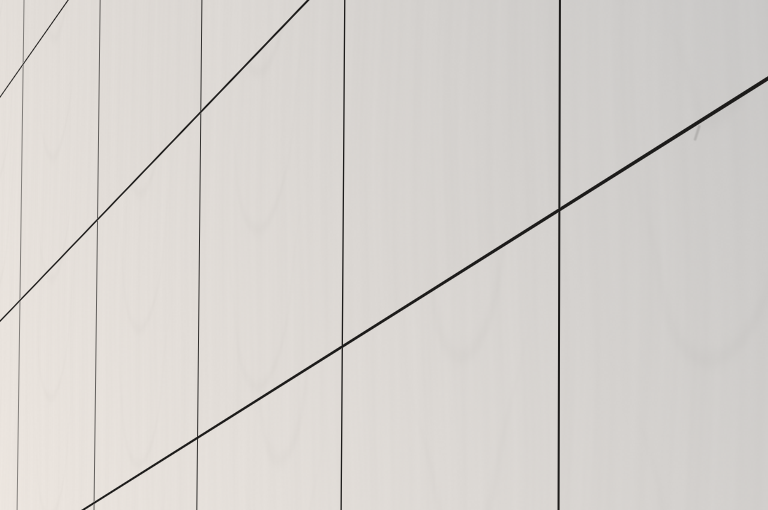
Write a WebGL 2 fragment shader that draws this pattern.

```glsl
#version 300 es
precision highp float;
// Pale wood cladding panels in steep perspective, split by thin dark joints.

#define COLUMN_JOINTS 5
#define ROW_JOINTS 3
#define COLUMN_CURVE vec3(-1.0027, 8.292, 7.95)  // vanishing x, scale, index limit
#define ROW_VANISH vec2(-1.147, -0.825)
#define ROW_SLOPE vec3(0.63, 0.4265, -0.0145)    // quadratic in the row index
#define COLUMN_WIDTH 0.00045
#define ROW_WIDTH 0.0014
#define GRAIN 0.0035
#define LIGHT_PAINT vec3(0.925, 0.900, 0.875)
#define SHADE_PAINT vec3(0.785, 0.780, 0.775)
#define JOINT_COLOR vec3(0.11, 0.105, 0.10)

uniform vec2 u_resolution;
out vec4 fragColor;

float hash(vec2 p) {
    return fract(sin(dot(p, vec2(127.1, 311.7))) * 4375.85);
}

// Antialiased stroke that fades when thinner than one pixel.
float stroke(float dist, float halfWidth, float pixel) {
    float drawn = max(halfWidth, 0.5 * pixel);
    return halfWidth / drawn * clamp((drawn - abs(dist)) / pixel + 0.5, 0.0, 1.0);
}

float segmentDistance(vec2 p, vec2 a, vec2 b) {
    vec2 ab = b - a;
    return length(p - a - ab * clamp(dot(p - a, ab) / dot(ab, ab), 0.0, 1.0));
}

// Long vertical streaks: layered sines with a slow sideways drift.
float streaks(vec2 board, float seed) {
    float u = board.x + 0.012 * sin(board.y * 5.0 + seed * 20.0);
    float sum = 0.0;
    float frequency = 43.0;
    float weight = 1.0;
    for (int i = 0; i < 4; i++) {
        float phase = seed * 40.0 + float(i) * 2.3;
        float drift = 1.5 * sin(board.y * (2.0 + float(i)) + phase);
        sum += weight * sin(u * frequency + phase + drift)
             * (0.6 + 0.4 * sin(board.y * 4.1 + u * 17.0 + phase));
        frequency *= 1.73;
        weight *= 0.75;
    }
    return sum;
}

// Faint nested arches of the wood figure, near the middle of a panel.
float arches(vec2 board, float seed) {
    float across = fract(board.x) - 0.35 - 0.3 * seed;
    float level = board.y * 2.2 - 14.0 * across * across
                + 0.08 * sin(board.y * 13.0 + seed * 9.0);
    float ring = pow(0.5 + 0.5 * cos(6.2832 * (level + seed)), 24.0);
    return ring * smoothstep(0.32, 0.05, abs(across)) * step(0.4, seed);
}

void main() {
    vec2 p = gl_FragCoord.xy / u_resolution.y;
    float pixel = 1.0 / u_resolution.y;
    float aspect = u_resolution.x / u_resolution.y;

    // Straighten the slight lean of the uprights.
    float lean = 0.014 - 0.0103 * p.x;
    float x = p.x - lean * (p.y - 0.5);
    float depth = max(x - COLUMN_CURVE.x, 0.1);
    float column = COLUMN_CURVE.z - COLUMN_CURVE.y / depth;

    // Vertical joints widen towards the viewer.
    float joints = 0.0;
    for (int i = 0; i < COLUMN_JOINTS; i++) {
        float reach = COLUMN_CURVE.y / (COLUMN_CURVE.z - float(i));
        float jointX = COLUMN_CURVE.x + reach;
        joints = max(joints, stroke(x - jointX, COLUMN_WIDTH * reach * reach, pixel));
    }

    // Receding joints fan out from one vanishing point.
    float row = 0.0;
    vec2 ray = p - ROW_VANISH;
    for (int i = 0; i < ROW_JOINTS; i++) {
        float j = float(i);
        float slope = dot(ROW_SLOPE, vec3(1.0, j, j * j));
        float dist = (ray.y - slope * ray.x) / sqrt(1.0 + slope * slope);
        float halfWidth = ROW_WIDTH * ray.x * (1.0 - 0.22 * j);
        joints = max(joints, stroke(dist, halfWidth, pixel));
        row += step(0.0, dist);
    }

    // Painted boards: broad light falloff, panel tone and grain.
    float seed = hash(vec2(floor(column), row));
    vec2 board = vec2(column, ray.y / ray.x * 2.5);
    float falloff = 0.75 * p.x / aspect + 0.25 * p.y;
    vec3 color = mix(LIGHT_PAINT, SHADE_PAINT, falloff);
    color += 0.008 * (seed - 0.5);
    color += GRAIN * streaks(board, seed);
    color -= 0.012 * arches(board, seed);
    color += 0.004 * (hash(floor(p * 340.0)) - 0.5);

    // Small scuff below the widest joint.
    float scuff = segmentDistance(p, vec2(1.363, 0.727), vec2(1.371, 0.752));
    color -= 0.10 * smoothstep(0.005, 0.0, scuff);

    color = mix(color, JOINT_COLOR, joints);
    fragColor = vec4(clamp(color, 0.0, 1.0), 1.0);
}
```
